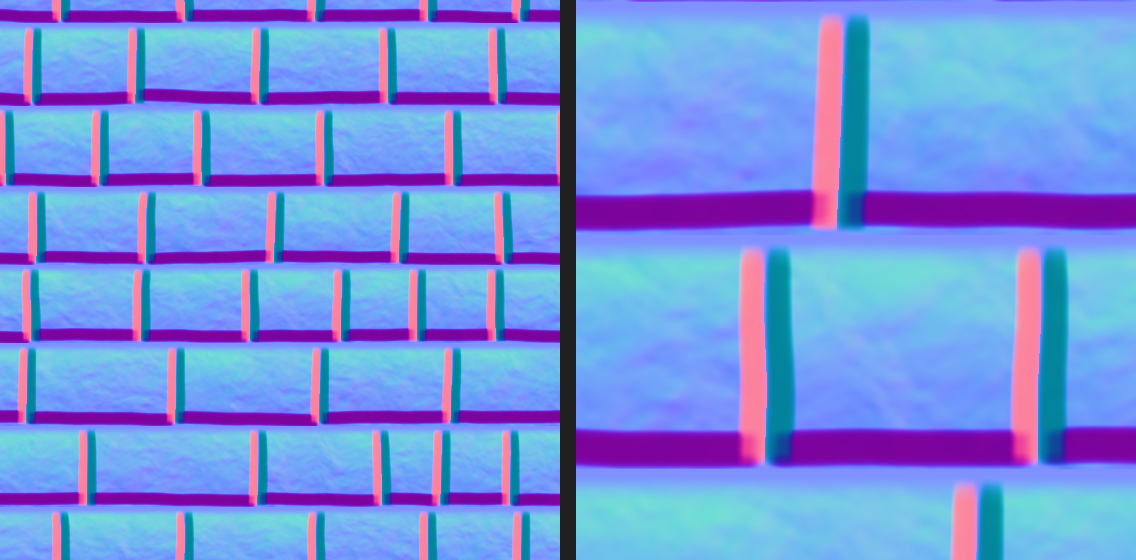
Left, the full canvas; right, a detail of the centre.
Write a WebGL 1 fragment shader that draws this texture map.

```glsl
precision highp float;
// Tangent-space normal map of seven staggered courses of overlapping stone shingles.
uniform vec2 u_resolution;

const float TAU = 6.2831853;

float hash(vec2 p) {
  vec3 q = fract(vec3(p.xyx) * 0.1031);
  q += dot(q, q.yzx + 33.33);
  return fract((q.x + q.y) * q.z);
}

float noise(vec2 p) {
  vec2 i = floor(p), f = fract(p);
  f = f * f * (3.0 - 2.0 * f);
  return mix(mix(hash(i), hash(i + vec2(1.0, 0.0)), f.x),
             mix(hash(i + vec2(0.0, 1.0)), hash(i + 1.0), f.x), f.y);
}

// Chipped stone relief, stretched along a slight diagonal.
float stoneHeight(vec2 p) {
  p += 0.012 * noise(p * 24.0);
  vec2 q = vec2(p.x + 0.5 * p.y, p.y - 0.3 * p.x);
  return 0.55 * noise(q * vec2(26.0, 42.0)) + 0.3 * noise(q * vec2(55.0, 85.0) + 7.0)
       + 0.1 * noise(q * vec2(110.0, 140.0) + 19.0);
}

// Per course: joint count, offset, spacing swing, swing phase.
vec4 courseLayout(float row) {
  if (row < 0.5) return vec4(5.0, 0.139, 0.031, 0.50);
  if (row < 1.5) return vec4(5.0, 0.069, 0.026, 0.68);
  if (row < 2.5) return vec4(5.0, -0.013, 0.027, 0.90);
  if (row < 3.5) return vec4(5.0, 0.086, 0.028, 0.62);
  if (row < 4.5) return vec4(6.0, 0.082, 0.034, 0.40);
  if (row < 5.5) return vec4(4.0, 0.060, 0.012, 0.45);
  return vec4(5.0, 0.199, 0.090, 0.33);
}

float band(float d, float halfWidth) {
  return 1.0 - smoothstep(0.45 * halfWidth, 1.35 * halfWidth, abs(d));
}

void main() {
  vec2 uv = gl_FragCoord.xy / u_resolution;

  // Courses count downward; t runs from the top to the bottom of a course.
  float v = (1.0 - uv.y) * 7.0;
  v += 0.026 * cos(TAU * 0.25 * (v - 0.22)) - 0.315;
  float row = mod(floor(v) + 1.0, 7.0);
  float t = fract(v);

  // Nearest joints on both sides, each leaning a little.
  vec4 course = courseLayout(row);
  float left = -2.0, right = 3.0, brick = 0.0;
  for (int i = -2; i < 9; i++) {
    float k = float(i);
    float id = mod(k, course.x);
    float joint = course.y + k / course.x + course.z * cos(TAU * (k / course.x - course.w));
    joint += 0.008 * (hash(vec2(id, row + 40.0)) - 0.6) * (t - 0.5);
    joint += 0.002 * (noise(vec2(t * 3.0 + id * 5.0, row * 9.0)) - 0.5);
    if (joint <= uv.x && joint > left) { left = joint; brick = id; }
    if (joint > uv.x) right = min(right, joint);
  }
  float fromLeft = uv.x - left;
  float toRight = right - uv.x;
  float sideDist = min(fromLeft, toRight);
  vec2 seed = vec2(brick, row);

  // Gently rounded stone face, steepest near its upper edge.
  float inside = smoothstep(0.0, 0.014, sideDist) * smoothstep(0.02, 0.15, t);
  float patches = noise(uv * vec2(13.0, 18.0) + seed * 3.7);
  float rise = (0.8 + 0.3 * hash(seed + 11.0) + 0.55 * (patches - 0.5)) * pow(1.0 - t, 1.8);
  vec2 slope = vec2(-0.1 - 0.12 * (patches - 0.4), 0.09 + rise);

  // Surface relief from height differences.
  vec2 p = uv + seed * 1.73;
  float e = 0.004, h = stoneHeight(p);
  slope -= vec2(stoneHeight(p + vec2(e, 0.0)) - h,
                stoneHeight(p + vec2(0.0, e)) - h) * vec2(1.0, 1.2);
  slope = mix(vec2(0.0, 0.14), slope, inside);

  // Lower lip, tilted per stone.
  float tilt = (hash(seed + 23.0) - 0.45) * 0.4 * (uv.x - 0.5 * (left + right));
  float lipCenter = 0.908 + 0.035 * (hash(seed + 5.0) - 0.5) + tilt
                  + 0.014 * (noise(vec2(uv.x * 22.0, row * 8.0)) - 0.5);
  float lip = band(t - lipCenter, 0.066) * smoothstep(0.001, 0.011, sideDist);
  slope.y -= 4.4 * lip;

  // Side flanks: the left one faces left, the right one faces right.
  float span = smoothstep(0.03, 0.17, t) * (1.0 - smoothstep(0.92, 0.995, t));
  float flankWidth = mix(0.0062, 0.0078, t);
  float leftFlank = band(fromLeft - 0.0085, flankWidth);
  float rightFlank = band(toRight - 0.0075, flankWidth);
  slope.x += 4.2 * span * (rightFlank - leftFlank);
  slope.y *= 1.0 - 0.45 * span * max(leftFlank, rightFlank);

  vec3 normal = normalize(vec3(slope, 1.0));
  gl_FragColor = vec4(normal * 0.5 + 0.5, 1.0);
}
```
